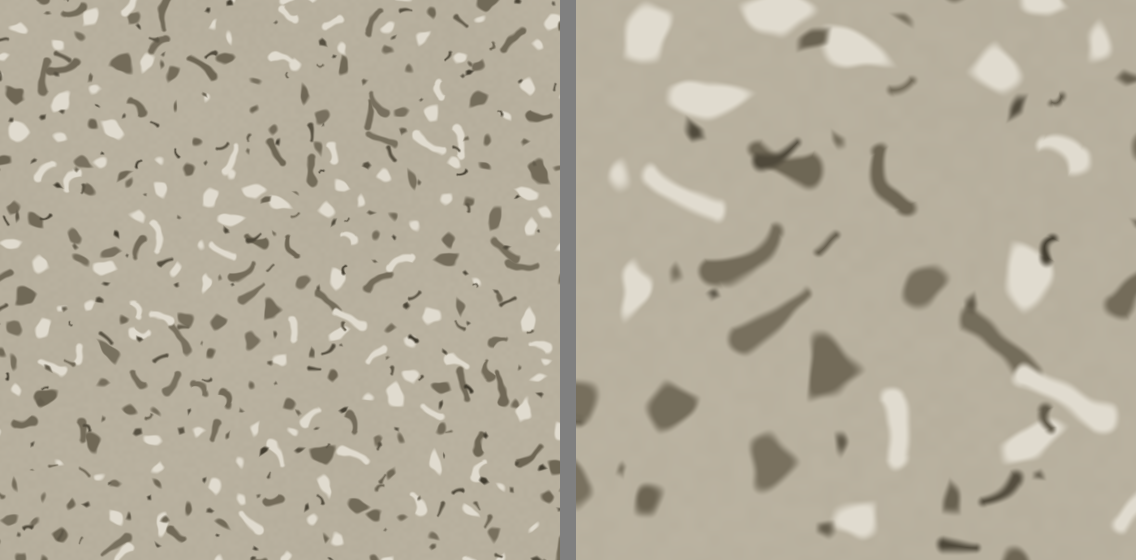
Left, the full canvas; right, a detail of the centre.
Write a Shadertoy shader that draws this texture.

```glsl
// Terrazzo: pale and brown stone chips with small dark specks in warm beige cement.
// Jittered grids scatter the chips; each is either a rounded irregular polygon
// or a bent, bone-like sliver, drawn with a soft edge.

float hash(vec2 p) {
    return fract(sin(dot(p, vec2(127.1, 311.7))) * 43758.5453);
}

float noise(vec2 p) {
    vec2 i = floor(p), f = fract(p);
    f = f * f * (3.0 - 2.0 * f);
    return mix(mix(hash(i), hash(i + vec2(1, 0)), f.x),
               mix(hash(i + vec2(0, 1)), hash(i + vec2(1, 1)), f.x), f.y);
}

mat2 rotate(float a) {
    float c = cos(a), s = sin(a);
    return mat2(c, s, -s, c);
}

// Bent sliver whose radius swells towards its ends
float sliver(vec2 p, vec2 id) {
    float halfLength = mix(0.011, 0.027, hash(id + 1.3));
    float t = clamp(p.x / halfLength, -1.0, 1.0);
    float bend = (hash(id + 2.7) - 0.5) * 0.016;
    float taper = (hash(id + 3.1) - 0.5) * 0.006;
    float radius = 0.0055 + 0.0025 * t * t * hash(id + 4.9) + taper * t;
    return length(vec2(p.x - t * halfLength, p.y - bend * (t * t - 0.4))) - radius;
}

// Irregular five-sided stone, its corners rounded by a smooth maximum
float stone(vec2 p, vec2 id) {
    float size = mix(0.008, 0.019, pow(hash(id + 5.3), 2.0));
    float stretch = mix(0.72, 1.0, hash(id + 6.1));
    p *= vec2(stretch, 1.0 / stretch);
    float sum = 0.0;
    for (int i = 0; i < 5; i++) {
        vec2 key = id + float(i) * 7.7;
        float a = (float(i) + 0.7 * hash(key + 8.2)) * 1.2566;
        float side = dot(p, vec2(cos(a), sin(a))) - size * mix(0.6, 1.2, hash(key + 9.4));
        sum += exp(min(side * 420.0, 15.0));
    }
    return log(sum) / 420.0;
}

float chip(vec2 p, vec2 id) {
    p = rotate(6.2832 * hash(id + 10.6)) * p;
    return hash(id + 11.8) < 0.3 ? sliver(p, id) : stone(p, id);
}

// Soft coverage of a shape from its distance
float cover(float d) {
    return 1.0 - smoothstep(-0.0028, 0.0028, d);
}

void mainImage(out vec4 fragColor, in vec2 fragCoord) {
    vec2 uv = fragCoord / iResolution.y;

    // Cement with faint mottling
    vec3 color = vec3(0.72, 0.69, 0.62);
    color += 0.012 * (noise(uv * 5.0) - 0.5) + 0.012 * (noise(uv * 130.0) - 0.5);

    // Slight wobble roughens the outlines
    vec2 wobble = vec2(noise(uv * 75.0), noise(uv * 75.0 + 40.0)) - 0.5;
    vec2 p = rotate(0.4) * uv + wobble * 0.004;

    // Large chips, pale or brown
    vec2 cell = floor(p * 16.0);
    for (int y = -1; y <= 1; y++)
    for (int x = -1; x <= 1; x++) {
        vec2 id = cell + vec2(x, y);
        vec2 jitter = mix(vec2(0.12), vec2(0.88), vec2(hash(id + 0.2), hash(id + 20.5)));
        float d = chip(p - (id + jitter) / 16.0, id);
        vec3 brown = vec3(0.45, 0.42, 0.35) + 0.05 * (hash(id + 13.9) - 0.5);
        vec3 pale = vec3(0.88, 0.86, 0.81);
        color = mix(color, hash(id + 14.3) < 0.46 ? pale : brown, cover(d));
    }

    // Small specks, from brown to nearly black
    vec2 q = rotate(1.1) * uv + wobble * 0.003 + 3.0;
    cell = floor(q * 15.0);
    for (int y = -1; y <= 1; y++)
    for (int x = -1; x <= 1; x++) {
        vec2 id = cell + vec2(x, y);
        vec2 jitter = vec2(hash(id + 30.2), hash(id + 31.7));
        float scale = mix(0.2, 0.55, hash(id + 32.4));
        float d = chip((q - (id + jitter) / 15.0) / scale, id + 50.0) * scale;
        vec3 dark = mix(vec3(0.25, 0.23, 0.18), vec3(0.45, 0.42, 0.35), hash(id + 33.6));
        color = mix(color, dark, cover(d) * step(hash(id + 34.8), 0.85));
    }

    fragColor = vec4(color, 1.0);
}
```
